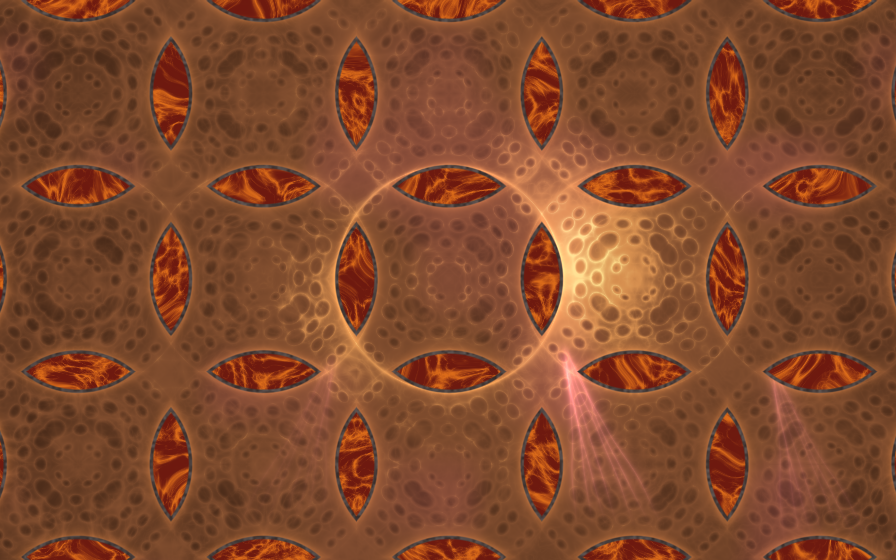
Reproduce this pattern procedurally as a Shadertoy shader.

```glsl
// Bronze lattice of overlapping rings with ember-filled lenses, bubbles and glowing filaments.

float hash(vec2 p) {
    vec3 h = fract(vec3(p.xyx) * 0.1031);
    h += dot(h, h.yzx + 33.33);
    return fract((h.x + h.y) * h.z);
}

float noise(vec2 p) {
    vec2 i = floor(p), f = fract(p);
    f = f * f * (3.0 - 2.0 * f);
    return mix(mix(hash(i), hash(i + vec2(1, 0)), f.x),
               mix(hash(i + vec2(0, 1)), hash(i + vec2(1, 1)), f.x), f.y);
}

// Sharp bright creases, summed over octaves
float filaments(vec2 p) {
    float sum = 0.0, amp = 0.5;
    for (int i = 0; i < 4; i++) {
        float crease = 1.0 - abs(2.0 * noise(p) - 1.0);
        sum += amp * crease * crease;
        p = mat2(1.6, 1.2, -1.2, 1.6) * p + 7.3;
        amp *= 0.5;
    }
    return sum;
}

// Mirror a cell into one eighth of itself
vec2 foldCell(vec2 p) {
    vec2 q = abs(p - round(p));
    return q.x > q.y ? q : q.yx;
}

// x: hollow interior, y: bright rim
vec2 bubbles(vec2 q, float px) {
    const vec3 spots[9] = vec3[9](
        vec3(0.20, 0.00, 0.042), vec3(0.10, 0.06, 0.028), vec3(0.19, 0.14, 0.066),
        vec3(0.29, 0.06, 0.045), vec3(0.31, 0.17, 0.052), vec3(0.26, 0.25, 0.036),
        vec3(0.35, 0.29, 0.040), vec3(0.43, 0.38, 0.034), vec3(0.24, 0.11, 0.110));
    vec2 result = vec2(0);
    for (int i = 0; i < 9; i++) {
        vec2 toSpot = q - spots[i].xy;
        vec2 along = normalize(spots[i].xy);
        float d = length(vec2(dot(toSpot, along) * 1.3, dot(toSpot, vec2(-along.y, along.x)))) - spots[i].z;
        float strength = i == 8 ? 0.35 : 1.0;
        float hollow = smoothstep(px, -0.022 - px, d) * (0.6 + 0.4 * smoothstep(-0.1, 0.06, toSpot.x));
        result.x = max(result.x, strength * hollow);
        result.y += strength * exp(-abs(d) / (0.007 + 0.4 * px));
    }
    return result;
}

// Ring light from the surrounding cells, strongest on the central one
float rings(vec2 p, float px) {
    float light = 0.0;
    for (int j = -1; j <= 1; j++)
    for (int i = -1; i <= 1; i++) {
        vec2 center = round(p) + vec2(i, j);
        float r = length(p - center);
        float d = r - 0.61;
        float strength = 0.14 + 0.22 * exp(-2.0 * abs(center.y)) + 0.6 * exp(-4.0 * dot(center, center));
        light += strength * (exp(-abs(d) / (0.007 + 0.4 * px)) + 0.3 * exp(-abs(d) * (d > 0.0 ? 9.0 : 28.0)));
        light += 0.15 * strength * exp(-abs(r - 0.83) / (0.008 + 0.4 * px));
    }
    return light;
}

// Fan of pale strands hanging from a point
float wisps(vec2 p, float px) {
    float s = -p.y, light = 0.0;
    for (int i = 0; i < 7; i++) {
        float k = float(i) / 6.0;
        float x = s * (0.12 + 0.36 * k) + 0.10 * s * s * (k - 0.4) + 0.05 * (noise(vec2(s * 4.0, k * 9.0)) - 0.5);
        light += exp(-abs(p.x - x) / (0.010 + 0.4 * px)) + 0.25 * exp(-abs(p.x - x) * 18.0);
    }
    return light * smoothstep(0.0, 0.2, s) * smoothstep(1.05, 0.7, s);
}

vec3 bronze(float t) {
    vec3 c = mix(vec3(0.27, 0.155, 0.09), vec3(0.50, 0.30, 0.18), smoothstep(-0.1, 0.5, t));
    c = mix(c, vec3(0.84, 0.56, 0.31), smoothstep(0.45, 1.0, t));
    return mix(c, vec3(1.0, 0.87, 0.55), smoothstep(0.95, 1.6, t));
}

void mainImage(out vec4 fragColor, in vec2 fragCoord) {
    float px = 3.02 / iResolution.y;
    vec2 p = (fragCoord - 0.5 * iResolution.xy) * px - vec2(0.006, 0.006);
    vec2 q = foldCell(p);

    // Uneven illumination
    vec2 flare = p - vec2(0.74, 0.08);
    float glow = 0.65 * exp(-9.0 * dot(flare, flare)) + 0.25 * exp(-1.8 * dot(flare, flare));
    vec2 leftFlare = p - vec2(-0.58, -0.15);
    glow += 0.28 * exp(-7.0 * dot(leftFlare, leftFlare));
    float t = 0.10 + 0.24 * exp(-0.22 * dot(p, p)) + glow * smoothstep(0.45, 0.66, length(p));

    // Hammered surface, bubbles and rings
    vec2 wobble = vec2(noise(p * 5.0), noise(p * 5.0 + 19.0)) - 0.5;
    vec2 bubble = bubbles(foldCell(p + 0.035 * wobble), px);
    float web = filaments(q * 7.0 + p * 0.6 + wobble);
    t += 0.34 * (web - 0.2) + 0.10 * (noise(p * 2.3 + 4.0) - 0.5);
    t += (0.13 + 0.25 * glow) * bubble.y - (0.17 + 0.3 * glow) * bubble.x;
    t += 0.38 * rings(p, px);
    vec3 color = bronze(t);

    // Mauve haze and strands
    color += vec3(0.05, 0.01, 0.05) * smoothstep(0.5, 0.9, noise(p * 1.7 + 11.0));
    float strands = wisps(p - vec2(0.60, -0.32), px) + 0.5 * wisps(p - vec2(1.72, -0.42), px);
    strands += 0.25 * wisps(vec2(-p.x, p.y) - vec2(0.60, -0.35), px);
    color += vec3(0.15, 0.08, 0.10) * strands;

    // Ember lenses with charred rims
    float lens = length(vec2(abs(q.x - 0.5) + 0.355, q.y)) - 0.47;
    float vein = filaments(p * 13.0 + 3.0 * wobble);
    vec3 ember = mix(vec3(0.43, 0.10, 0.06), vec3(0.86, 0.42, 0.10), smoothstep(0.22, 0.85, vein));
    vec3 rim = vec3(0.21, 0.17, 0.16) + 0.16 * noise(p * 60.0);
    color += vec3(0.20, 0.12, 0.05) * exp(-abs(lens) * 45.0);
    color = mix(color, rim, smoothstep(px, -px, lens));
    color = mix(color, ember, smoothstep(px, -px, lens + 0.018));

    fragColor = vec4(clamp(color, 0.0, 1.0), 1.0);
}
```
